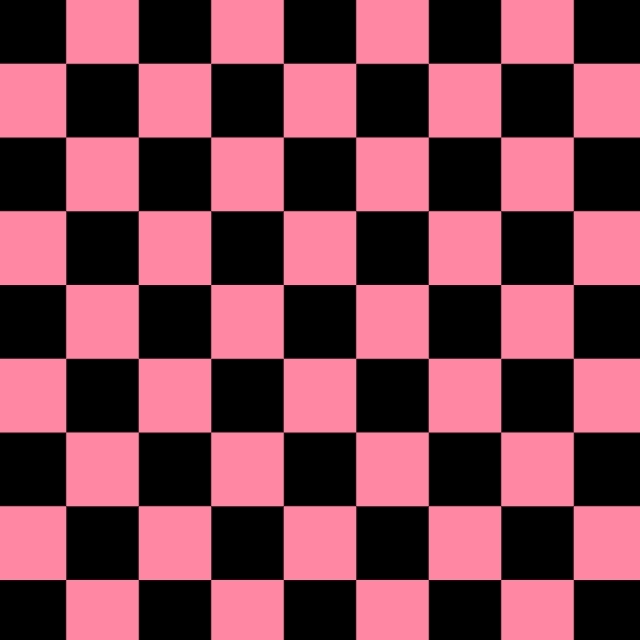
A Shadertoy shader for this pattern:

```glsl
// Two-tone checkerboard of slightly tall cells, running off every side of the canvas.
// A signed distance to the nearest cell edge (positive in light cells) picks the tone,
// and a thin soft fringe tints both sides of each edge.

const vec2  CELL_SIZE    = vec2(58.0, 59.0) / 512.0;
const vec2  GRID_ORIGIN  = vec2(53.0, 48.0) / 512.0;
const float FRINGE_START = 0.5 / 512.0;   // full fringe up to this distance
const float DARK_FADE    = 1.0 / 512.0;   // fade length inside dark cells
const float LIGHT_FADE   = 1.5 / 512.0;   // fade length inside light cells

const vec3 DARK         = vec3(0.0);
const vec3 LIGHT        = vec3(1.0, 0.53, 0.64);
const vec3 DARK_FRINGE  = vec3(0.19, 0.005, 0.05);
const vec3 LIGHT_FRINGE = vec3(0.90, 0.58, 0.65);

// Distance to the nearest grid line, signed by checker parity
float checkerDistance(vec2 p) {
    vec2 grid = (p - GRID_ORIGIN) / CELL_SIZE;
    vec2 cell = floor(grid);
    vec2 toLine = abs(grid - floor(grid + 0.5)) * CELL_SIZE;
    float side = mod(cell.x + cell.y, 2.0) * 2.0 - 1.0;
    return side * min(toLine.x, toLine.y);
}

// One at the edge, falling to zero over the fade length
float fringe(float edgeDistance, float fadeLength) {
    return 1.0 - clamp((edgeDistance - FRINGE_START) / fadeLength, 0.0, 1.0);
}

void mainImage(out vec4 fragColor, in vec2 fragCoord) {
    float pixel = 1.0 / iResolution.y;
    float d = checkerDistance(fragCoord * pixel);

    // Tint each tone near the edge
    vec3 darkTone  = mix(DARK, DARK_FRINGE, fringe(abs(d), DARK_FADE));
    vec3 lightTone = mix(LIGHT, LIGHT_FRINGE, fringe(abs(d), LIGHT_FADE));

    // Blend across one pixel for a smooth edge
    float coverage = clamp(d / pixel + 0.5, 0.0, 1.0);
    fragColor = vec4(mix(darkTone, lightTone, coverage), 1.0);
}
```
